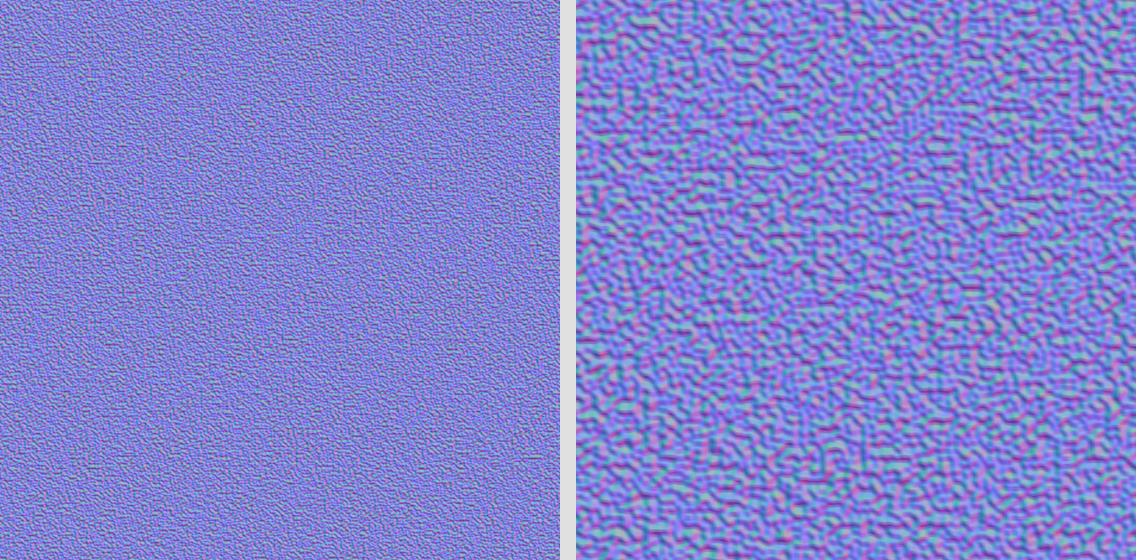
Left: the whole. Right: its middle third, enlarged.
Write a Shadertoy shader that draws this texture map.

```glsl
// Tangent-space normal map of a very fine plaster grain with dark, steep creases.

// Random unit gradient for a lattice point
vec2 gradientAt(vec2 cell, vec2 period) {
    uvec2 c = uvec2(mod(cell, period));
    uint n = c.x * 1664525u + c.y * 22695477u + 977u;
    n = (n ^ (n >> 16u)) * 0x45d9f3bu;
    n = (n ^ (n >> 16u)) * 0x45d9f3bu;
    float angle = 6.2832 * float((n >> 8u) & 65535u) / 65536.0;
    return vec2(cos(angle), sin(angle));
}

// Gradient noise that tiles over the unit canvas
float gradientNoise(vec2 uv, vec2 period) {
    vec2 p = uv * period;
    vec2 i = floor(p), f = p - i;
    vec2 w = f * f * f * (f * (f * 6.0 - 15.0) + 10.0);
    vec2 e = vec2(0.0, 1.0);
    float a = dot(gradientAt(i, period), f);
    float b = dot(gradientAt(i + e.yx, period), f - e.yx);
    float c = dot(gradientAt(i + e.xy, period), f - e.xy);
    float d = dot(gradientAt(i + e.yy, period), f - e.yy);
    return mix(mix(a, b, w.x), mix(c, d, w.x), w.y);
}

// Fine grain over broader lumps, leaning so one flank is steeper
float reliefHeight(vec2 uv) {
    vec2 period = vec2(200.0, 226.0);
    vec2 leaned = uv + vec2(0.0010, 0.0013) * gradientNoise(uv, period);
    return gradientNoise(leaned, period)
         + 0.45 * gradientNoise(uv + 0.37, period * 0.5);
}

vec3 surfaceNormal(vec2 uv) {
    float stepSize = 0.0005;
    float h = reliefHeight(uv);
    vec2 slope = 0.0075 * vec2(reliefHeight(uv + vec2(stepSize, 0.0)) - h,
                               reliefHeight(uv + vec2(0.0, stepSize)) - h) / stepSize;
    // Flatten the tops and deepen the creases
    slope *= 0.45 + 0.3 * dot(slope, slope);
    return normalize(vec3(-slope, 1.0));
}

void mainImage(out vec4 fragColor, in vec2 fragCoord) {
    vec2 uv = fragCoord / iResolution.y;

    // Average four normals over a small footprint to soften the creases
    vec3 normal = vec3(0.0);
    for (int k = 0; k < 4; k++) {
        vec2 corner = vec2(k % 2, k / 2) - 0.5;
        normal += 0.25 * surfaceNormal(uv + corner * 0.0015);
    }

    // Muted tilt keeps the flats blue and the creases dark
    normal.xy *= 0.6;
    fragColor = vec4(0.5 + 0.5 * normal, 1.0);
}
```
